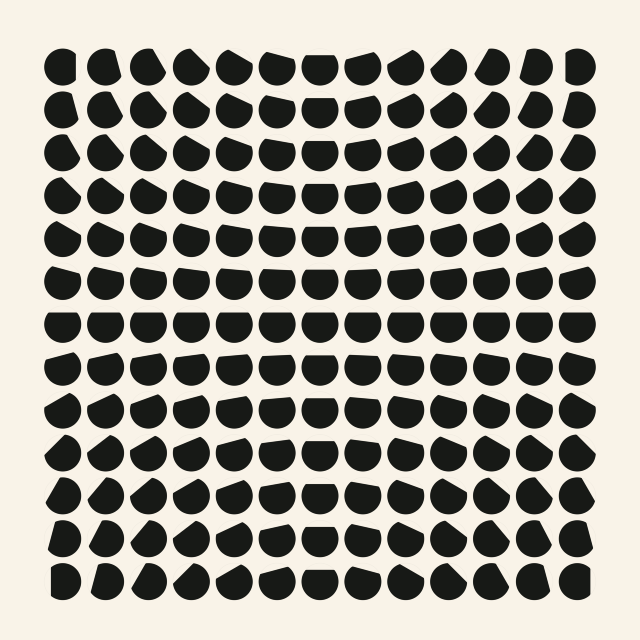
Reproduce this pattern procedurally as a three.js fragment shader.

```glsl
// A 13 by 13 grid of dark discs on cream, each with one straight slice removed.
// The slice turns by the product of its column and row, counted from the middle,
// so the discs twist symmetrically; the plain margin makes the tile wrap.

varying vec2 vUv;

const vec3 CREAM = vec3(0.976, 0.953, 0.910);
const vec3 INK = vec3(0.090, 0.098, 0.085);

const vec2 GRID_CENTER = vec2(0.5, 0.4932);
const float SPACING = 0.0670;
const float HALF_COUNT = 6.0;              // discs on each side of the middle one
const float RADIUS = 0.0289;
const float CUT_DISTANCE = 0.0195;         // from the pivot to the slice
const vec2 CUT_PIVOT = vec2(0.001, -0.001);
const float TURN_STEP = radians(2.5);
const float EDGE = 0.001;                  // half width of the smoothed edge
const float GHOST = 0.03;                  // faint rim left around the slice

float fill(float dist) {
  return 1.0 - smoothstep(-EDGE, EDGE, dist);
}

float circleDistance(vec2 p, float radius) {
  return length(p) - radius;
}

// Signed distance to a straight cut whose removed side faces the given angle,
// measured clockwise from straight up.
float cutDistance(vec2 p, float angle, float offset) {
  return dot(p, vec2(sin(angle), cos(angle))) - offset;
}

void main() {
  // Nearest grid position and the point relative to its disc
  vec2 gridPos = (vUv - GRID_CENTER) / SPACING;
  vec2 cell = clamp(floor(gridPos + 0.5), -HALF_COUNT, HALF_COUNT);
  vec2 local = (gridPos - cell) * SPACING;

  // Disc with its turned slice
  float angle = -cell.x * cell.y * TURN_STEP;
  float disc = circleDistance(local, RADIUS);
  float cut = cutDistance(local - CUT_PIVOT, angle, CUT_DISTANCE);
  float ink = fill(disc) * fill(cut);

  // Barely visible rim of the missing part
  float rim = GHOST * fill(abs(disc) - 0.5 * EDGE) * (1.0 - fill(cut));

  gl_FragColor = vec4(mix(CREAM, INK, max(ink, rim)), 1.0);
}
```
